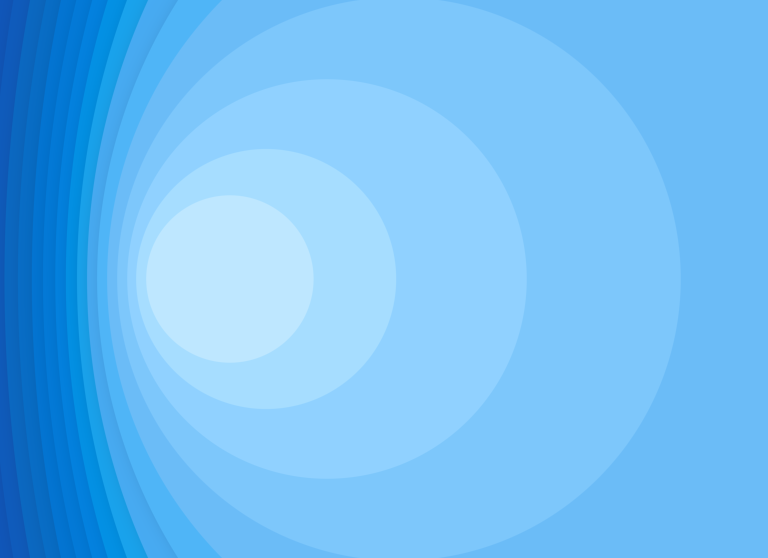
A Shadertoy shader for this background:

```glsl
const int RING_COUNT = 15;
const float CENTER_Y = 0.5;
const float SHADOW_WIDTH = 0.012;
const float SHADOW_STRENGTH = 0.05;
const int SHADOWED_RINGS = 10;

const vec3 DEEP_BLUE = vec3(0.065, 0.34, 0.73);

// Leftmost point and radius of each disc, in canvas heights, outermost first
const vec2 RINGS[RING_COUNT] = vec2[](
    vec2(-0.018, 3.000), vec2(0.008, 2.750), vec2(0.032, 2.500),
    vec2(0.057, 2.420), vec2(0.077, 2.120), vec2(0.099, 1.920),
    vec2(0.118, 1.700), vec2(0.138, 1.440), vec2(0.156, 1.197),
    vec2(0.174, 0.934), vec2(0.192, 0.710), vec2(0.210, 0.505),
    vec2(0.228, 0.358), vec2(0.244, 0.233), vec2(0.262, 0.150));

const vec3 RING_COLORS[RING_COUNT] = vec3[](
    vec3(0.06, 0.36, 0.74), vec3(0.045, 0.41, 0.76), vec3(0.03, 0.43, 0.78),
    vec3(0.01, 0.46, 0.83), vec3(0.01, 0.48, 0.85), vec3(0.01, 0.51, 0.88),
    vec3(0.01, 0.57, 0.90), vec3(0.10, 0.64, 0.93), vec3(0.28, 0.67, 0.95),
    vec3(0.31, 0.71, 0.97), vec3(0.42, 0.737, 0.97), vec3(0.49, 0.78, 0.984),
    vec3(0.565, 0.82, 1.0), vec3(0.65, 0.867, 1.0), vec3(0.745, 0.905, 1.0));

float discDistance(vec2 p, vec2 ring) {
    vec2 center = vec2(ring.x + ring.y, CENTER_Y);
    return length(p - center) - ring.y;
}

void mainImage(out vec4 fragColor, in vec2 fragCoord) {
    float pixel = 1.0 / iResolution.y;
    vec2 p = fragCoord * pixel;
    vec3 color = DEEP_BLUE;

    // Stack the discs from the outermost to the innermost
    for (int i = 0; i < RING_COUNT; i++) {
        float dist = discDistance(p, RINGS[i]);

        // Faint shadow cast outside the darker rims
        if (i < SHADOWED_RINGS) {
            float shadow = exp(-max(dist, 0.0) / SHADOW_WIDTH);
            color *= 1.0 - SHADOW_STRENGTH * shadow;
        }

        float coverage = 1.0 - smoothstep(-0.75 * pixel, 0.75 * pixel, dist);
        color = mix(color, RING_COLORS[i], coverage);
    }

    fragColor = vec4(color, 1.0);
}
```
